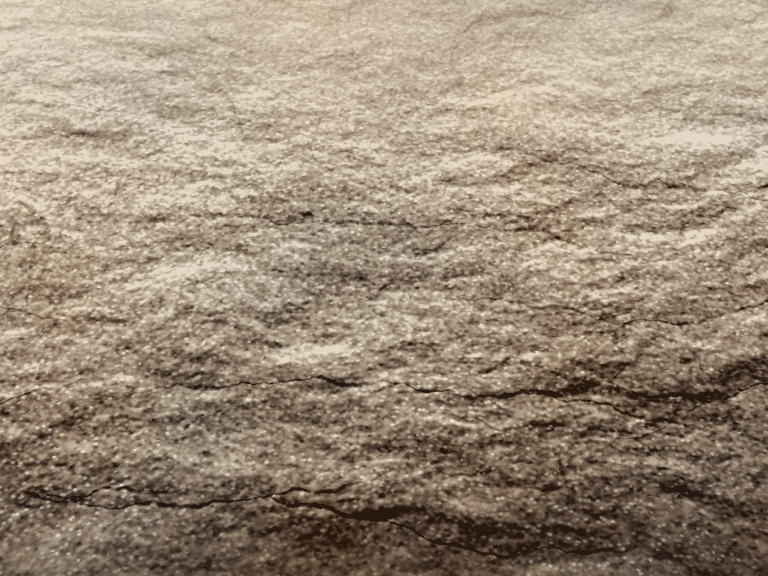
A Shadertoy shader for this texture:

```glsl
vec2 hash2(vec2 c) {
    vec3 q = fract(c.xyx * vec3(0.1031, 0.1030, 0.0973));
    q += dot(q, q.yzx + 33.33);
    return fract((q.xx + q.yz) * q.zy);
}

// Layered sines, roughly -1 to 1
float waves(vec2 p) {
    float sum = 0.0, amp = 0.5;
    for (int i = 0; i < 5; i++) {
        sum += amp * sin(p.x + 1.7 * sin(p.y * 0.8));
        p = mat2(1.6, 1.2, -1.2, 1.6) * p + 2.3;
        amp *= 0.5;
    }
    return sum;
}

// Cellular noise: nearest distance, second distance, cell id
vec3 cells(vec2 p) {
    vec2 base = floor(p), near = vec2(9.0);
    float id = 0.0;
    for (int k = 0; k < 9; k++) {
        vec2 c = base + vec2(k % 3 - 1, k / 3 - 1);
        float d = length(c + hash2(c) - p);
        if (d < near.x) {
            near = vec2(d, near.x);
            id = hash2(c + 57.0).x;
        } else near.y = min(near.y, d);
    }
    return vec3(near, id);
}

// Cell values blended smoothly into each other, 0 to 1
float softCells(vec2 p) {
    vec2 base = floor(p), sum = vec2(0.0);
    for (int k = 0; k < 9; k++) {
        vec2 c = base + vec2(k % 3 - 1, k / 3 - 1);
        vec2 d = c + hash2(c) - p;
        sum += exp(-5.0 * dot(d, d)) * vec2(hash2(c + 57.0).x, 1.0);
    }
    return sum.x / sum.y;
}

float dome(vec2 p, vec2 centre, float radius) {
    vec2 d = (p - centre) / radius;
    return exp(-dot(d, d));
}

// Folded crust height, stretched sideways
float relief(vec2 p) {
    p += 0.03 * vec2(waves(p * 4.0), waves(p.yx * 5.0 + 9.0));
    float height = 0.04 * waves(p * vec2(3.0, 9.0));
    vec2 freq = vec2(4.0, 10.0);
    float amp = 0.1;
    for (int i = 0; i < 5; i++) {
        height += amp * softCells(p * freq + float(i) * 17.0);
        freq *= vec2(2.2, 1.9);
        amp *= 0.54;
    }
    return height;
}

// One long crack: x is the dark line, y the shade above minus the lit lip below
vec2 crack(vec2 p, float level, float seed) {
    vec2 r = hash2(vec2(seed, 7.0));
    float path = level + 0.05 * sin(p.x * (2.5 + 2.5 * r.x) + 6.28 * r.y)
        + 0.03 * waves(vec2(p.x * 6.0 + seed * 5.0, seed))
        + 0.008 * waves(vec2(p.x * 50.0, seed * 3.0));
    float d = p.y - path;
    float presence = smoothstep(-0.25, 0.35, waves(vec2(p.x * 4.0 + seed * 9.0, seed * 2.0)));
    float width = 0.0035 * presence * smoothstep(-0.5, 0.6, waves(vec2(p.x * 23.0, seed)));
    float line = presence * (1.0 - smoothstep(width * 0.5, width + 0.0025, abs(d)));
    float above = smoothstep(-0.004, 0.004, d);
    float shade = mix(-0.6 * exp(min(d, 0.0) / 0.025), exp(-max(d, 0.0) / 0.03), above);
    return vec2(line, presence * shade);
}

vec3 crustColor(float tone) {
    vec3 dark = vec3(0.15, 0.09, 0.06);
    vec3 brown = vec3(0.57, 0.495, 0.415);
    vec3 pale = vec3(0.90, 0.85, 0.77);
    return tone < 0.5 ? mix(dark, brown, tone * 2.0) : mix(brown, pale, tone * 2.0 - 1.0);
}

void mainImage(out vec4 fragColor, in vec2 fragCoord) {
    vec2 p = fragCoord / iResolution.y;
    vec2 q = vec2((p.x - 0.667) * (0.8 + 0.4 * p.y), p.y * (0.8 + 0.3 * p.y));
    float focus = mix(0.42, 1.0, smoothstep(-0.1, 0.2, p.y) * (1.0 - smoothstep(0.6, 1.0, p.y)));

    // Light falls from the far edge
    float tone = mix(0.24, 0.85, smoothstep(-0.1, 0.95, p.y)) + 0.08 * (0.667 - p.x);
    tone += 0.06 * waves(q * vec2(3.0, 7.0) + 4.0);

    // Slope shading of the folds and one round swelling
    vec2 toLight = vec2(-0.001, 0.004);
    vec2 swell = vec2(0.53, 0.32);
    float height = relief(q);
    float slope = (height - relief(q + toLight)) / 0.004;
    slope += (dome(p, swell, 0.055) - dome(p + toLight, swell, 0.055)) * 16.0;
    tone += focus * (0.125 * slope + 1.0 * (height - 0.1));

    // Long cracks, then short branches and pits
    vec2 cracks = vec2(0.0);
    for (int i = 0; i < 9; i++) {
        float seed = float(i) + 2.0;
        float level = 0.06 + 0.1 * float(i) + 0.06 * hash2(vec2(seed, 3.0)).x;
        cracks += crack(p, level, seed) * mix(1.0, 0.5, float(i) / 8.0);
    }
    vec2 rough = p + 0.02 * vec2(waves(p * 24.0), waves(p.yx * 28.0));
    vec3 plates = cells(rough * vec2(5.0, 9.0));
    float branch = 1.0 - smoothstep(0.005, 0.04, plates.y - plates.x);
    branch *= smoothstep(0.1, 0.5, waves(p * 5.0 + 1.0)) * smoothstep(-0.3, 0.3, waves(p * 19.0));
    vec3 holes = cells(rough * vec2(11.0, 18.0));
    float pit = smoothstep(0.92, 0.94, holes.z) * (1.0 - smoothstep(0.08, 0.2, holes.x));
    tone -= 0.12 * cracks.y * focus;
    tone -= 0.42 * min(cracks.x + 0.5 * branch + 0.7 * pit, 1.0) * focus;

    // Fine grain, pores and glints
    vec3 grain = cells(q * vec2(115.0, 145.0));
    float core = 1.0 - smoothstep(0.1, 0.6, grain.x);
    float glint = core * smoothstep(0.68, 1.0, grain.z);
    float pore = core * (1.0 - smoothstep(0.04, 0.25, grain.z));
    float speckle = softCells(q * vec2(150.0, 185.0)) - 0.5;
    tone += focus * (0.18 * (0.42 - grain.x) + 0.36 * speckle + 0.22 * glint - 0.24 * pore);

    // Warm and cool patches, bluish sheen in front
    vec3 color = crustColor(clamp(tone, 0.0, 1.0));
    color += vec3(0.012, 0.0, -0.015) * waves(p * 6.0 + 3.0);
    float sheen = glint * (1.0 - smoothstep(0.1, 0.5, p.y)) * smoothstep(0.0, 0.5, waves(p * 7.0));
    color += vec3(0.07, 0.11, 0.16) * sheen;
    fragColor = vec4(color, 1.0);
}
```
